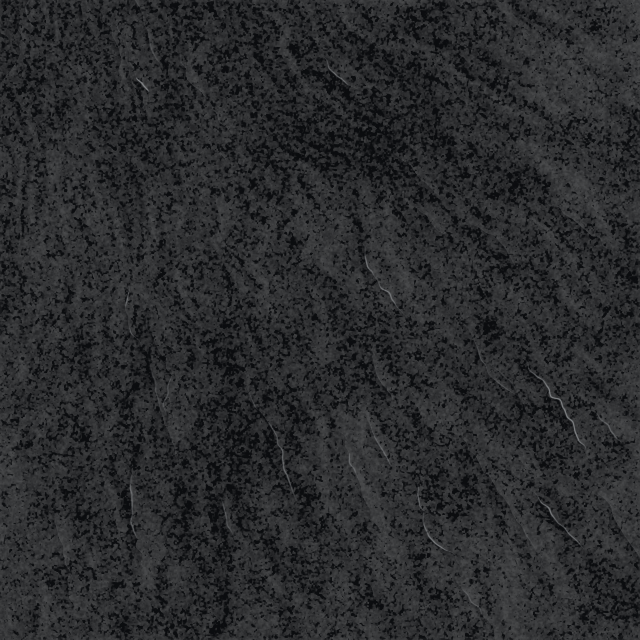
A WebGL 1 fragment shader for this texture:

```glsl
precision highp float;
// Dark slate tile: fanned cleavage streaks, black pitting and thin pale scarps.
uniform vec2 u_resolution;

const vec2 FAN_CENTRE = vec2(0.02, 1.35);
const vec3 PIT_COLOUR = vec3(0.036, 0.042, 0.052);
const vec3 STONE_DARK = vec3(0.096, 0.099, 0.108);
const vec3 STONE_LIGHT = vec3(0.284, 0.288, 0.293);
const vec3 SCARP_COLOUR = vec3(0.56, 0.57, 0.58);
const int SCARP_COUNT = 34;

float hash(vec2 p) {
  vec3 q = fract(vec3(p.xyx) * 0.1031);
  q += dot(q, q.yzx + 33.33);
  return fract((q.x + q.y) * q.z);
}

float noise(vec2 p) {
  vec2 cell = floor(p);
  vec2 f = fract(p);
  f = f * f * (3.0 - 2.0 * f);
  float low = mix(hash(cell), hash(cell + vec2(1.0, 0.0)), f.x);
  float high = mix(hash(cell + vec2(0.0, 1.0)), hash(cell + 1.0), f.x);
  return mix(low, high, f.y);
}

vec2 rotate(vec2 p, float angle) {
  float c = cos(angle);
  float s = sin(angle);
  return vec2(c * p.x - s * p.y, s * p.x + c * p.y);
}

// Pair of centred noises used to bend the streaks.
vec2 bend(vec2 p, float scale) {
  return vec2(noise(p * scale), noise(p * scale + 19.0)) - 0.5;
}

// Fan coordinates: x is the angle across the grain, y the distance along it.
vec2 fanCoords(vec2 p) {
  vec2 d = p - FAN_CENTRE;
  return vec2(atan(d.x, -d.y), length(d));
}

// Short elongated layers of the cleaved surface.
float layers(vec2 fan) {
  float broad = noise(fan * vec2(24.0, 10.0));
  float narrow = noise(fan * vec2(58.0, 22.0) + 40.0);
  return 0.5 * broad + 0.5 * narrow;
}

// Fine irregular grain, with octaves turned to hide the lattice.
float grain(vec2 p, float scale) {
  float coarse = noise(rotate(p, 0.6) * scale);
  float fine = noise(rotate(p, 1.7) * scale * 1.8 + 71.0);
  return 0.55 * coarse + 0.45 * fine;
}

// One broken step: x is its bright lip, y its smooth lit slope, z its shadow.
vec3 scarp(vec2 fan, float seed) {
  vec2 start = vec2(hash(vec2(seed, 3.0)), hash(vec2(seed, 17.0)));
  vec2 origin = fanCoords(start);
  float halfLength = mix(0.03, 0.14, hash(vec2(seed, 29.0)));
  float strength = pow(hash(vec2(seed, 41.0)), 1.6);
  float along = fan.y - origin.y;
  float wobble = 0.034 * (noise(vec2(along * 14.0, seed * 7.3)) - 0.5)
               + 0.008 * (noise(vec2(along * 75.0, seed * 3.7)) - 0.5);
  float across = (fan.x - origin.x) * fan.y + wobble;
  float taper = 1.0 - smoothstep(0.35, 1.0, abs(along) / halfLength);
  float breaks = smoothstep(0.25, 0.75, noise(vec2(along * 38.0, seed * 5.1)));
  float width = mix(0.0008, 0.0014, taper * breaks);
  float lip = exp(-across * across / (width * width)) * taper * breaks * strength;
  float side = smoothstep(-0.001, 0.001, across);
  float slope = side * exp(-abs(across) / 0.011) * taper;
  float shadow = (1.0 - side) * exp(-abs(across) / 0.005) * taper;
  return vec3(lip, slope, shadow);
}

void main() {
  vec2 p = gl_FragCoord.xy / u_resolution;
  vec2 fan = fanCoords(p + 0.05 * bend(p, 7.0) + 0.018 * bend(p + 4.0, 27.0));

  // Surface relief, lit across the grain.
  float height = layers(fan);
  float relief = height - layers(fan + vec2(0.006, 0.005));
  float patches = 0.6 * noise(p * 3.5 + 5.0) + 0.4 * noise(p * 9.0 + 31.0);
  float clumps = noise(fan * vec2(105.0, 62.0) + 13.0);

  // Scattered scarps.
  vec3 steps = vec3(0.0);
  vec2 scarpFan = fanCoords(p);
  for (int i = 0; i < SCARP_COUNT; i++) {
    steps = max(steps, scarp(scarpFan, float(i) + 1.0));
  }

  // Stone tone with its fine tooth.
  float tone = 0.545 + 0.75 * (grain(p + 3.0, 230.0) - 0.5)
             + 0.22 * (height - 0.5) + 0.42 * (patches - 0.5)
             + 0.75 * relief + 0.2 * steps.y - 0.3 * steps.z;
  vec3 colour = mix(STONE_DARK, STONE_LIGHT, clamp(tone, 0.0, 1.0));

  // Black pits in clumps, thicker in the hollows and sparse on smooth slopes.
  float threshold = 0.37 - 0.17 * (height - 0.5) - 0.28 * (patches - 0.5)
                  - 0.18 * (clumps - 0.5) - 0.4 * relief
                  - 0.16 * steps.y + 0.05 * steps.z;
  float pits = 1.0 - smoothstep(threshold - 0.17, threshold + 0.17, grain(p, 215.0));
  colour = mix(colour, PIT_COLOUR, 0.95 * pits);
  colour = mix(colour, SCARP_COLOUR, 0.85 * steps.x);

  // Worn rim of the tile.
  vec2 toEdge = min(p, 1.0 - p);
  float rim = 1.0 - smoothstep(0.001, 0.005, min(toEdge.x, toEdge.y));
  colour = mix(colour, STONE_LIGHT, 0.2 * rim);

  gl_FragColor = vec4(colour, 1.0);
}
```
